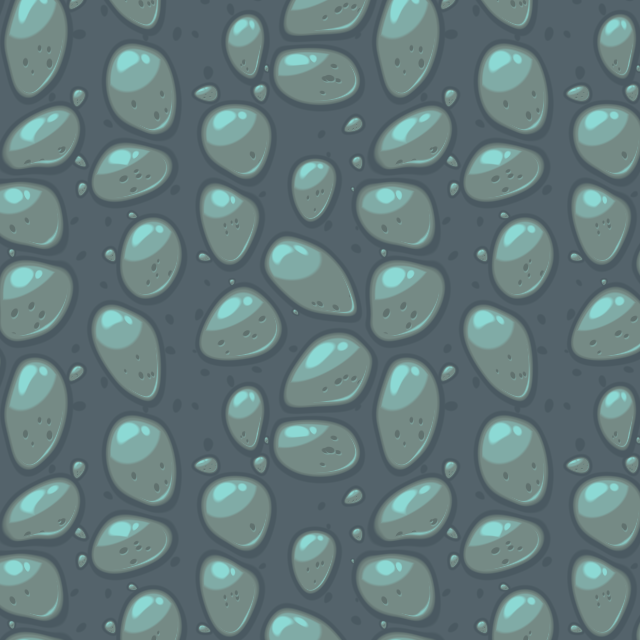
Write a Shadertoy shader that draws this texture.

```glsl
// Glossy teal river pebbles with dark outlines, set in slate ground, as a repeating tile.
#define TILE 0.581
#define STONES 4.0
#define SCATTER 12.0
#define GAP 0.011
#define HALO 0.0065
#define RIM_WIDTH 0.003
#define GROUND vec3(0.33, 0.39, 0.42)
#define SHADOW vec3(0.29, 0.35, 0.38)
#define BODY vec3(0.46, 0.54, 0.52)
#define RIM vec3(0.40, 0.47, 0.46)
#define SHEEN vec3(0.50, 0.67, 0.65)
#define GLINT vec3(0.55, 0.85, 0.83)

const float PI = 3.14159;
const vec2 LIGHT = vec2(-0.45, 0.89);
struct Stone { vec2 local; vec2 axes; vec2 light; float d; float seed; };

float hash(vec2 p) { return fract(sin(dot(p, vec2(127.1, 311.7))) * 43758.5453); }
vec2 hash2(vec2 p) { return vec2(hash(p), hash(p + 17.3)); }
float cover(float d) {
    return 1.0 - smoothstep(-1.1, 1.1, d * iResolution.y);
}
float smoothMax(float a, float b, float k) {
    float h = max(k - abs(a - b), 0.0) / k;
    return max(a, b) + h * h * k * 0.25;
}

// A slightly lumpy egg, tapered along its long axis
Stone makeStone(vec2 q, vec2 axes, float angle, float seed) {
    mat2 turn = mat2(cos(angle), -sin(angle), sin(angle), cos(angle));
    vec2 local = turn * q;
    vec2 r = axes * vec2(1.0, 1.0 + 0.22 * clamp(local.x / axes.x, -1.0, 1.0));
    vec2 n = local / r;
    float lump = 0.035 * sin(3.0 * atan(n.y, n.x + 1e-5) + seed * 2.0 * PI);
    float k = length(n) + lump * min(length(n), 1.0);
    float d = k * (k - 1.0) / (length(n / r) + 1e-4);
    return Stone(local, axes, normalize(axes * (turn * LIGHT)), d, seed);
}

// Nearest large stone, trimmed so that neighbours never touch
Stone largeStone(vec2 p) {
    float cell = TILE / STONES, sharp = 120.0, rest = 0.0;
    vec2 base = floor(p / cell);
    Stone best = Stone(vec2(0.0), vec2(1.0), LIGHT, 1.0, 0.0);
    for (int y = -2; y <= 1; y++)
    for (int x = -1; x <= 1; x++) {
        vec2 id = base + vec2(x, y), key = mod(id, STONES);
        vec2 stagger = vec2(0.0, 0.5 * mod(id.x, 2.0));
        vec2 center = (id + 0.5 + stagger + 0.4 * (hash2(key) - 0.5)) * cell;
        float size = hash(key + 8.3) < 0.22 ? 0.62 : 1.0;
        vec2 axes = size * mix(vec2(0.068, 0.045), vec2(0.094, 0.060), hash2(key + 4.1));
        Stone s = makeStone(p - center, axes, PI * hash(key + 2.7), hash(key + 6.9));
        rest += exp(-sharp * max(s.d, best.d));
        if (s.d < best.d) best = s;
    }
    float other = -log(rest + 1e-9) / sharp;
    best.d = smoothMax(best.d, 0.5 * (best.d - other) + GAP, 0.016);
    return best;
}

// Body, sheen, pits, glints and rim of one stone
vec3 paintStone(vec3 under, Stone s) {
    float b = s.axes.y, r = 1.0 + s.d / b;
    vec2 n = s.local / s.axes, side = vec2(-s.light.y, s.light.x);
    float along = dot(n, s.light), across = dot(n, side);
    float angle = atan(across, along + 1e-5);
    float sheen = (length(vec2(across / 0.85, (along - 0.58) / 0.46)) - 1.0) * 0.46;
    vec3 col = mix(BODY, SHEEN, cover(max(sheen, r - 0.87) * b));
    for (int k = 0; k < 5; k++) {
        vec2 h = hash2(vec2(s.seed * 91.0, float(k) + 1.0));
        vec2 spot = side * (h.y - 0.5) * 1.2 - s.light * (0.05 + 0.6 * h.x);
        vec2 delta = (n - spot) * s.axes / b;
        float size = 0.05 + 0.10 * hash(h);
        float pit = length(delta * vec2(1.0, 1.6)) - size;
        float lip = length((delta + s.light * 0.05) * vec2(1.0, 1.6)) - size;
        col = mix(col, mix(BODY, SHEEN, 0.7), cover(max(lip, r - 0.82) * b));
        col = mix(col, RIM * 0.94, cover(max(pit, r - 0.82) * b));
    }
    float longGlint = (length(vec2((angle - 0.14) / 0.5, (r - 0.65) / 0.19)) - 1.0) * 0.19;
    float dotGlint = (length(vec2((angle + 0.62) / 0.17, (r - 0.68) / 0.11)) - 1.0) * 0.11;
    col = mix(col, GLINT, cover(min(longGlint, dotGlint) * b));
    float back = abs(mod(angle + 2.0 * PI, 2.0 * PI) - PI - 0.35);
    float crescent = abs(r - 0.87) - 0.035 * (1.0 - back / 0.65);
    col = mix(col, mix(SHEEN, GLINT, 0.6), cover(crescent * b));
    col = mix(col, RIM, cover(-s.d - min(RIM_WIDTH, 0.15 * b)));
    return mix(under, col, cover(s.d));
}

// Small pebbles and flat dark flecks, sized to the free room around them
vec3 paintScatter(vec3 col, vec2 p) {
    float cell = TILE / SCATTER;
    for (int y = -1; y <= 1; y++)
    for (int x = -1; x <= 1; x++) {
        vec2 id = floor(p / cell) + vec2(x, y), key = mod(id, SCATTER) + 31.0;
        vec2 center = (id + 0.5 + 0.45 * (hash2(key) - 0.5)) * cell;
        float kind = hash(key + 5.3);
        if (kind > 0.85 || length(p - center) > 0.03) continue;
        bool fleck = kind > 0.36;
        float size = (fleck ? 0.011 : 0.019) * (0.5 + 0.5 * hash(key + 9.7));
        size = min(size, largeStone(center).d - 0.006);
        if (size < 0.003) continue;
        vec2 axes = size * vec2(1.0, 0.55 + 0.25 * hash(key + 3.1));
        Stone s = makeStone(p - center, axes, PI * hash(key + 7.7), kind);
        col = mix(col, SHADOW, cover(s.d - (fleck ? 0.0 : min(0.0045, 0.4 * size))));
        if (!fleck) col = paintStone(col, s);
    }
    return col;
}

void mainImage(out vec4 fragColor, in vec2 fragCoord) {
    vec2 p = fragCoord / iResolution.y;
    Stone stone = largeStone(p);
    float shade = largeStone(p + vec2(-0.002, 0.004)).d;
    vec3 col = GROUND;
    if (stone.d > 0.0) col = paintScatter(col, p);
    col = mix(col, SHADOW, cover(min(stone.d, shade) - HALO));
    fragColor = vec4(paintStone(col, stone), 1.0);
}
```
